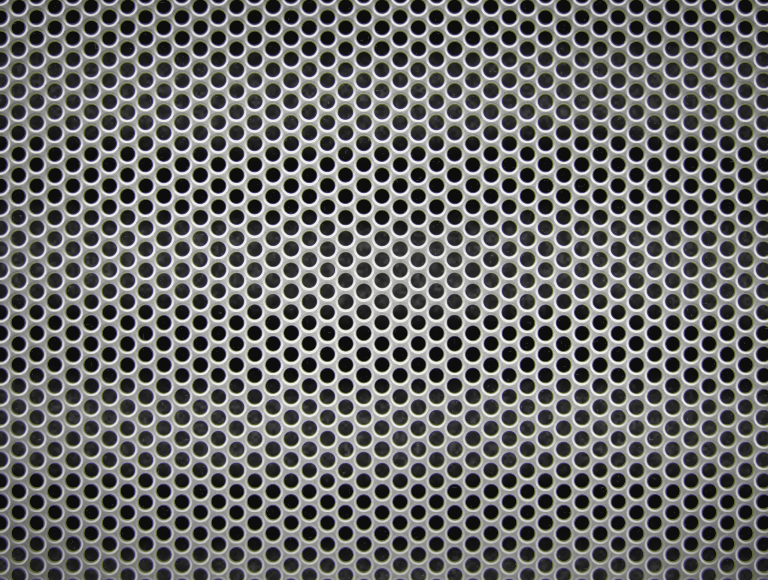
A Shadertoy shader for this texture:

```glsl
// Perforated metal sheet: staggered round holes with glossy rims over a dark backing.

float hash(vec2 p) {
    return fract(sin(dot(p, vec2(127.1, 311.7))) * 43758.5453);
}

float noise(vec2 p) {
    vec2 i = floor(p), f = fract(p);
    f = f * f * (3.0 - 2.0 * f);
    return mix(mix(hash(i), hash(i + vec2(1, 0)), f.x),
               mix(hash(i + vec2(0, 1)), hash(i + vec2(1, 1)), f.x), f.y);
}

// Offset from the nearest hole centre; columns alternate by half a pitch
vec2 nearestHole(vec2 p) {
    vec2 cell = vec2(1.7320508, 1.0);
    vec2 a = mod(p + 0.5 * cell, cell) - 0.5 * cell;
    vec2 b = mod(p, cell) - 0.5 * cell;
    return dot(a, a) < dot(b, b) ? a : b;
}

void mainImage(out vec4 fragColor, in vec2 fragCoord) {
    vec2 uv = fragCoord / iResolution.xy;
    vec2 view = uv - 0.5;

    // One unit is the vertical pitch between holes
    vec2 p = view * vec2(36.57, 27.5) - vec2(-0.095, 0.452);
    float soft = 0.65 * 27.5 / iResolution.y;

    vec2 offset = nearestHole(p);
    vec2 id = round((p - offset) * vec2(1.1547005, 2.0));
    offset += 0.02 * (vec2(hash(id), hash(id + 19.0)) - 0.5);
    float dist = length(offset);
    vec2 dir = offset / max(dist, 0.001);
    float edge = dist - 0.36 - 0.015 * (hash(id + 7.0) - 0.5);
    float outward = dot(dir, view);

    // Sheet: strong vignette, fine grain and a lit rim around every hole
    float vignette = 1.13 - 1.0 * dot(view, view) + 0.10 * view.y;
    float web = 0.63 + 0.08 * (noise(uv * 5.0) - 0.5) + 0.06 * (noise(p * 14.0) - 0.5);
    float lit = clamp(0.55 - 0.5 * dir.y - 0.6 * outward, 0.0, 1.0);
    float rim = exp(-pow((edge - 0.075) / 0.055, 2.0));
    float tone = web * vignette + 0.36 * rim * lit - 0.10 * rim * (1.0 - lit);
    vec3 sheet = min(tone, 0.94) * vec3(0.995, 1.0, 0.985);

    // Backing: broad lighter and darker bands with dusty specks
    float wave = sin(uv.y * 21.7 + 2.31 + 0.8 * (noise(uv * 4.0) - 0.5));
    float band = smoothstep(0.1, 0.9, 0.5 + 0.5 * wave) * (1.15 - 1.2 * dot(view, view));
    float dust = noise(p * 7.0) * noise(p * 3.0 + 31.0);
    float speck = smoothstep(0.86, 0.97, noise(p * 11.0 + 5.0)) * hash(id + 3.0);
    vec3 backing = vec3(0.05 + 0.075 * band + 0.18 * band * dust + 0.15 * speck);

    // Hole wall: olive on the outward side, violet on the inward side
    float side = smoothstep(-0.12, 0.12, outward);
    vec3 wall = mix(vec3(0.25, 0.24, 0.36), vec3(0.35, 0.37, 0.25), side);
    float depth = 0.03 + 0.07 * abs(outward);
    vec3 hole = mix(backing, wall, smoothstep(-depth - 0.5 * soft, -depth * 0.4, edge));

    // Coloured fringe where metal meets hole
    vec3 color = mix(hole, sheet, smoothstep(-0.8 * soft, soft, edge));
    float fringe = exp(-pow((edge + 0.01) / 0.05, 2.0)) * smoothstep(0.0, 0.25, length(view));
    color += fringe * mix(vec3(0.0, -0.02, 0.07), vec3(0.01, 0.02, -0.07), side);
    fragColor = vec4(clamp(color, 0.0, 1.0), 1.0);
}
```
